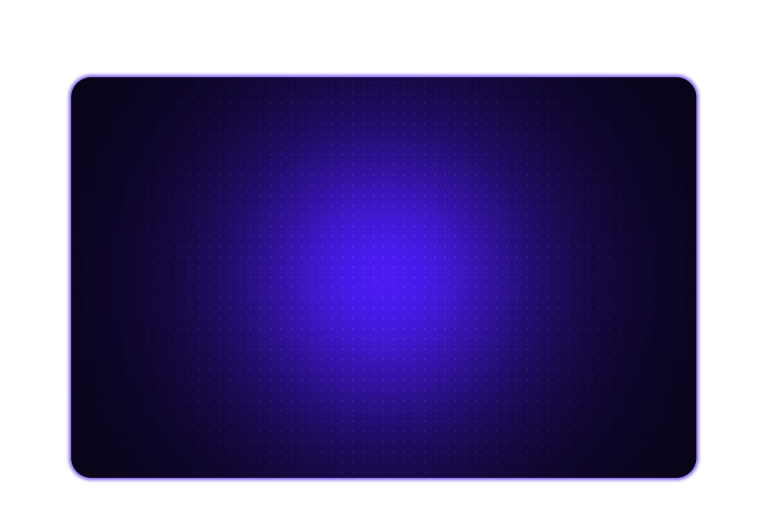
Write a Shadertoy shader that draws this background.

```glsl
// A dark rounded card with a violet glow, a fine dot grid and a soft lavender rim on white.

// Lengths are in canvas heights
#define CARD_CENTER vec2(0.7213, 0.4783)
#define CARD_HALF vec2(0.5876, 0.3766)
#define CORNER_RADIUS 0.038
#define CORE_RADIUS 0.254
#define HALO_RADIUS 0.546
#define DOT_SPACING 0.01927
#define DOT_RADIUS 0.0013
#define DOT_OPACITY 0.25
#define RIM_WIDTH 0.0056

const vec3 PAGE_COLOR = vec3(1.0);
const vec3 RIM_COLOR = vec3(0.58, 0.48, 0.95);
const vec3 BASE_COLOR = vec3(0.015, 0.008, 0.035);
const vec3 CORE_COLOR = vec3(0.19, 0.07, 0.64);
const vec3 HALO_COLOR = vec3(0.085, 0.03, 0.28);
const vec3 DOT_COLOR = vec3(0.78, 0.72, 1.0);

float roundedBox(vec2 p, vec2 halfSize, float radius) {
    vec2 q = abs(p) - halfSize + radius;
    return length(max(q, 0.0)) + min(max(q.x, q.y), 0.0) - radius;
}

// Bell-shaped falloff from one to zero
float bell(float dist, float radius) {
    float t = dist / radius;
    return exp(-t * t);
}

// Antialiased coverage of a signed distance
float coverage(float dist, float pixel) {
    return clamp(0.5 - dist / pixel, 0.0, 1.0);
}

void mainImage(out vec4 fragColor, in vec2 fragCoord) {
    float pixel = 1.0 / iResolution.y;
    vec2 p = fragCoord * pixel - CARD_CENTER;
    float centerDist = length(p);

    // Card surface: a bright core inside a wide halo
    vec3 card = BASE_COLOR
              + CORE_COLOR * bell(centerDist, CORE_RADIUS)
              + HALO_COLOR * bell(centerDist, HALO_RADIUS);

    // Dot grid, fading toward the card edges
    vec2 cell = mod(p + 0.5 * DOT_SPACING, DOT_SPACING) - 0.5 * DOT_SPACING;
    float dots = coverage(length(cell) - DOT_RADIUS, pixel);
    card = mix(card, DOT_COLOR, dots * DOT_OPACITY * bell(centerDist, 0.45));

    // Page with the rim light around the card
    float edge = roundedBox(p, CARD_HALF, CORNER_RADIUS);
    vec3 page = mix(PAGE_COLOR, RIM_COLOR, bell(max(edge, 0.0), RIM_WIDTH));

    fragColor = vec4(mix(page, card, coverage(edge, pixel)), 1.0);
}
```
